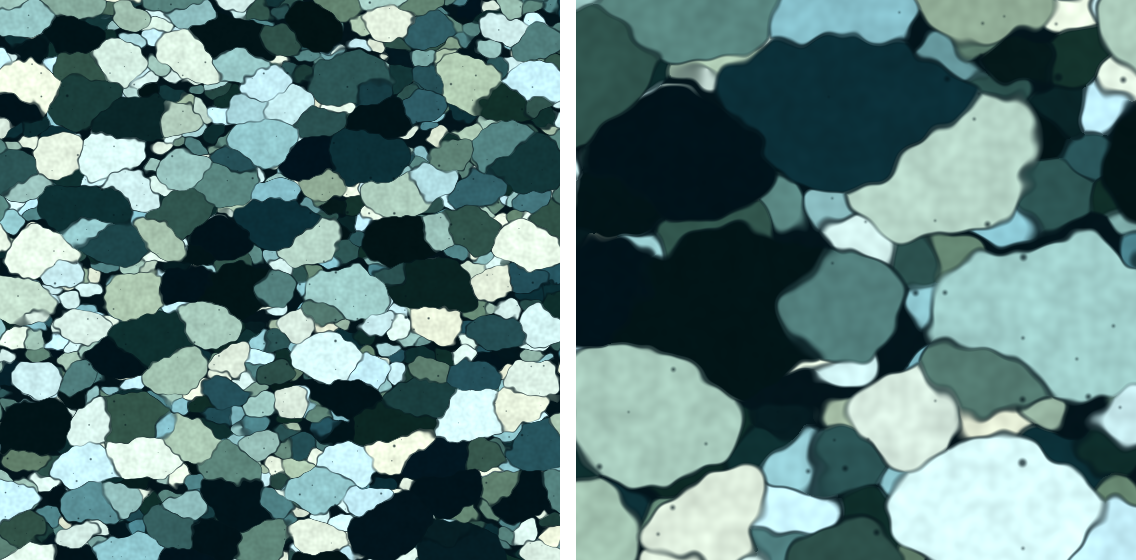
Left, the full canvas; right, a detail of the centre.
This texture is drawn by a WebGL 2 fragment shader. Its source:

```glsl
#version 300 es
precision highp float;
// Packed mineral grains in thin section: large rounded grains over a finer, dark-cemented filling.
uniform vec2 u_resolution;
out vec4 outColor;

const vec2 COARSE_SCALE = vec2(11.0, 13.2);   // large grains across and up
const vec2 FINE_SCALE = vec2(27.0, 32.0);     // filling grains across and up
const vec2 COARSE_RADII = vec2(0.34, 0.72);   // smallest and largest, in cells
const vec2 FINE_RADII = vec2(0.40, 0.74);
const vec2 STRETCH = vec2(0.84, 1.14);        // grains lie roughly flat
const float TILT = 1.7;
const float DARK_GROWTH = 0.11;               // dark grains spread a little further
const float FINE_LIFT = 0.10;                 // the filling is lighter on average
const float SOFTNESS = 0.0016;
const float LINE_WIDTH = 0.0026;
const float LINE_STRENGTH = 0.68;
const float SPECK_SCALE = 48.0;
const float SPECK_CHANCE = 0.2;
const vec3 INK = vec3(0.01, 0.08, 0.105);
const vec3 TONES[6] = vec3[6](
    vec3(0.005, 0.075, 0.10), vec3(0.05, 0.18, 0.19), vec3(0.16, 0.32, 0.33),
    vec3(0.33, 0.51, 0.50), vec3(0.59, 0.77, 0.76), vec3(0.84, 0.96, 0.95));
const float TONE_STARTS[6] = float[6](0.0, 0.15, 0.26, 0.38, 0.53, 0.72);
const float TONE_BLEND = 0.035;

struct Packing {
    float cover;         // signed depth inside the nearest grain, in cells
    float border;        // distance to the contact with its neighbour, in cells
    vec2 first, second;  // identities of the grain and its neighbour
};

vec3 hash3(vec2 p) {
    vec3 q = fract(p.xyx * vec3(0.1031, 0.1030, 0.0973));
    q += dot(q, q.yxz + 33.33);
    return fract((q.xxy + q.yzz) * q.zyx);
}

vec2 gradient(vec2 cell) {
    float angle = 6.2832 * hash3(cell + 211.0).x;
    return vec2(cos(angle), sin(angle));
}

float gradientNoise(vec2 p) {
    vec2 i = floor(p), f = p - i, e = vec2(1.0, 0.0);
    vec2 u = f * f * f * (f * (f * 6.0 - 15.0) + 10.0);
    float low = mix(dot(gradient(i), f), dot(gradient(i + e), f - e), u.x);
    float high = mix(dot(gradient(i + e.yx), f - e.yx), dot(gradient(i + 1.0), f - 1.0), u.x);
    return mix(low, high, u.y);
}

vec2 noisePair(vec2 p) {
    return vec2(gradientNoise(p), gradientNoise(p + vec2(37.3, 71.9)));
}

// Ellipses on a jittered grid; where they overlap, the deeper one wins.
Packing packGrains(vec2 p, vec2 radii, float seed) {
    vec2 base = floor(p), first = vec2(0.0), second = vec2(0.0);
    float nearest = 9.0, runnerUp = 9.0;
    for (int k = 0; k < 25; k++) {
        vec2 cell = base + vec2(k % 5 - 2, k / 5 - 2), id = cell + seed;
        vec3 place = hash3(id), look = hash3(id + 57.0);
        float angle = (place.z - 0.5) * TILT, c = cos(angle), s = sin(angle);
        vec2 offset = p - cell - 0.5 - 0.85 * (place.xy - 0.5);
        float radius = mix(radii.x, radii.y, look.z) + DARK_GROWTH * step(look.x, TONE_STARTS[2]);
        float d = length(mat2(c, -s, s, c) * offset * STRETCH) - radius;
        if (d < nearest) {
            runnerUp = nearest; second = first;
            nearest = d; first = id;
        } else if (d < runnerUp) {
            runnerUp = d; second = id;
        }
    }
    return Packing(-nearest, 0.5 * (runnerUp - nearest), first, second);
}

vec3 grainColor(vec2 id, float lift) {
    vec3 look = hash3(id + 57.0), color = TONES[0];
    float tone = mix(look.x, 1.0, lift);
    for (int i = 1; i < 6; i++)
        color = mix(color, TONES[i], smoothstep(-TONE_BLEND, TONE_BLEND, tone - TONE_STARTS[i]));
    // Olive to blue-green tint, weaker in pale grains
    vec3 tint = vec3(0.45, 0.02, -0.35) * (look.y - 0.42) * (1.0 - 0.6 * color.g);
    return color * (1.0 + tint) * (0.95 + 0.1 * look.z);
}

vec3 shadePacking(Packing g, float cellSize, float lift, float soft) {
    float own = 0.5 + 0.5 * smoothstep(0.0, soft, g.border * cellSize);
    return mix(grainColor(g.second, lift), grainColor(g.first, lift), own);
}

float outline(Packing g, float cellSize) {
    float d = abs(min(g.cover, g.border)) * cellSize;
    return LINE_STRENGTH * (1.0 - smoothstep(0.0, LINE_WIDTH, d));
}

void main() {
    vec2 uv = gl_FragCoord.xy / u_resolution.y;
    float soft = max(SOFTNESS, 1.0 / u_resolution.y);
    // Lumpy, slightly ragged contours
    vec2 warped = uv + 0.017 * noisePair(uv * 19.0) + 0.007 * noisePair(uv * 58.0);
    float coarseSize = 2.0 / (COARSE_SCALE.x + COARSE_SCALE.y);
    float fineSize = 2.0 / (FINE_SCALE.x + FINE_SCALE.y);
    Packing coarse = packGrains(warped * COARSE_SCALE, COARSE_RADII, 13.0);
    Packing fine = packGrains(warped * FINE_SCALE, FINE_RADII, 401.0);
    float lineFade = clamp(0.8 + 0.9 * gradientNoise(uv * 31.0), 0.3, 1.0);
    // Filling, its cement, then the large grains
    vec3 color = shadePacking(fine, fineSize, FINE_LIFT, soft);
    color = mix(color, INK, lineFade * outline(fine, fineSize));
    color = mix(INK, color, smoothstep(-soft, soft, fine.cover * fineSize));
    vec3 large = shadePacking(coarse, coarseSize, 0.0, soft);
    color = mix(color, large, smoothstep(-soft, soft, coarse.cover * coarseSize));
    color = mix(color, INK, lineFade * outline(coarse, coarseSize));
    // Faint mottling and sparse inclusions
    color *= 1.0 + 0.09 * gradientNoise(uv * 42.0) + 0.08 * gradientNoise(uv * 130.0);
    vec2 cell = floor(uv * SPECK_SCALE);
    vec3 speck = hash3(cell + 733.0);
    float reach = length(uv - (cell + 0.2 + 0.6 * speck.xy) / SPECK_SCALE) - 0.0024 * speck.x * speck.y;
    color = mix(color, INK, 0.7 * step(speck.z, SPECK_CHANCE) * (1.0 - smoothstep(-soft, soft, reach)));
    outColor = vec4(clamp(color, 0.0, 1.0), 1.0);
}
```
